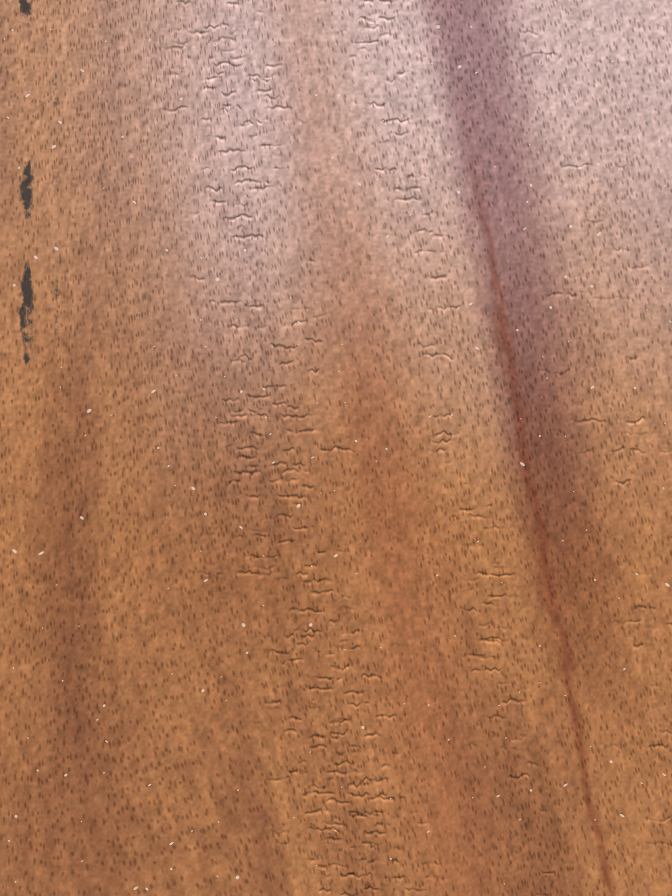
A WebGL 2 fragment shader for this texture:

```glsl
#version 300 es
precision highp float;

uniform vec2 u_resolution;
out vec4 fragColor;

const vec3 ORANGE = vec3(0.695, 0.472, 0.308);
const vec3 BROWN = vec3(0.515, 0.325, 0.232);
const vec3 RUST = vec3(0.655, 0.415, 0.280);
const vec3 SHEEN = vec3(0.845, 0.735, 0.725);
const vec3 BAND_TINT = vec3(0.77, 0.70, 0.735);
const vec3 VEIN = vec3(0.47, 0.24, 0.17);
const vec3 STAIN = vec3(0.23, 0.22, 0.22);
const float LEAN = 0.18;
const float PORE_DEPTH = 0.23;
const float CRACK_DEPTH = 0.34;
const float BUMP_DEPTH = 0.15;
const float FIBRE_DEPTH = 0.12;
const float GRIT_DEPTH = 0.09;
const vec2 PORE_CELL = vec2(0.0072, 0.0185);
const vec2 CRACK_CELL = vec2(0.054, 0.0175);
const float SPECK_CELL = 0.026;

float hash(vec2 p) {
    return fract(sin(dot(p, vec2(127.1, 311.7))) * 43758.5);
}

float noise(vec2 p) {
    vec2 i = floor(p), f = fract(p);
    f = f * f * (3.0 - 2.0 * f);
    return mix(mix(hash(i), hash(i + vec2(1, 0)), f.x),
               mix(hash(i + vec2(0, 1)), hash(i + vec2(1, 1)), f.x), f.y);
}

float fbm(vec2 p) {
    float sum = 0.0, amp = 0.5;
    for (int i = 0; i < 4; i++) {
        sum += amp * noise(p);
        p = p * 2.03 + 17.3;
        amp *= 0.5;
    }
    return sum / 0.9375;
}

float bell(float x, float centre, float width) {
    float d = (x - centre) / width;
    return exp(-d * d);
}

// Soft dashes along the grain, uneven in length and darkness
float pores(vec2 q, float amount, float seed) {
    q = q / PORE_CELL + seed;
    q.y += hash(vec2(floor(q.x), seed)) * 7.0;
    vec2 id = floor(q) + seed;
    vec2 jitter = vec2(hash(id), hash(id + 5.1)) - 0.5;
    vec2 size = vec2(0.27, mix(0.16, 0.36, hash(id + 3.3)));
    vec2 d = (fract(q) - 0.5 - jitter * vec2(0.45, 0.28)) / size;
    return (1.0 - smoothstep(0.2, 1.0, length(d))) * smoothstep(0.0, 0.4, amount - hash(id + 9.7));
}

// Cross-grain cracks: negative in the groove, positive on the lit lower lip
float cracks(vec2 p, float amount, float seed, float px) {
    vec2 q = p / CRACK_CELL + seed;
    q.x += hash(vec2(floor(q.y), seed)) * 9.0;
    vec2 id = floor(q) + seed;
    vec2 f = fract(q) - 0.5;
    float reach = mix(0.14, 0.48, hash(id + 2.3));
    float taper = 1.0 - smoothstep(reach * 0.65, reach, abs(f.x));
    float wiggle = 0.0040 * (noise(p * vec2(85.0, 30.0) + seed) - 0.5)
                 + 0.0045 * (noise(p * vec2(230.0, 60.0) + seed) - 0.5);
    float d = f.y * CRACK_CELL.y - wiggle - 0.006 * (hash(id + 4.4) - 0.5);
    float w = 0.0008 + 0.5 * px;
    float relief = 0.55 * bell(d, -0.0030, w * 1.3) - bell(d, 0.0, w);
    float broken = smoothstep(0.12, 0.55, noise(p * vec2(130.0, 110.0) + seed));
    return relief * taper * broken * smoothstep(0.0, 0.3, amount - hash(id + 8.8));
}

// Sparse glints of uneven size
float specks(vec2 p, float px) {
    vec2 q = p / SPECK_CELL, id = floor(q);
    vec2 jitter = vec2(hash(id + 1.7), hash(id + 6.1)) - 0.5;
    vec2 d = (fract(q) - 0.5 - 0.7 * jitter) * SPECK_CELL;
    d.x += d.y * (hash(id + 7.7) - 0.5) * 2.0;
    float r = mix(0.0006, 0.0021, pow(hash(id + 3.9), 2.0));
    return (1.0 - smoothstep(r - px * 0.5, r + px * 0.7, length(d))) * step(hash(id), 0.2);
}

// Pebbled finish
float surface(vec2 p) {
    return noise(p * vec2(150.0, 135.0)) + 0.7 * noise(p * vec2(270.0, 240.0) + 5.0);
}

void main() {
    float px = 1.0 / u_resolution.y;
    vec2 p = gl_FragCoord.xy * px;
    float g = p.x + LEAN * (p.y - 0.5) * smoothstep(0.0, 0.35, p.x);
    g += 0.012 * (noise(vec2(p.x * 3.0, p.y * 4.0)) - 0.5);
    vec2 along = vec2(g, p.y);

    // Broad figure
    float clean = bell(g, 0.425, 0.045);
    float figure = fbm(along * vec2(15.0, 2.2) + 3.0);
    float shade = smoothstep(0.38, 0.78, figure) * 0.55 + 0.42 * bell(g, 0.24, 0.10) * smoothstep(0.1, 0.5, p.y);
    shade += 0.4 * (1.0 - smoothstep(0.0, 0.4, p.x)) * (1.0 - smoothstep(0.0, 0.5, p.y));
    shade += 0.6 * (fbm(along * vec2(90.0, 35.0)) - 0.5);
    vec3 col = mix(ORANGE, BROWN, clamp(shade, -0.15, 0.9));
    col = mix(col, RUST, clean * 0.7);

    // Pale reflected light from above
    float light = smoothstep(0.36, 0.98, p.y + 0.2 * (fbm(along * vec2(7.0, 2.5)) - 0.5));
    light *= mix(0.3, 1.0, smoothstep(0.02, 0.32, p.x)) * (1.0 - 0.25 * clean);
    col = mix(col, SHEEN, light * 0.92);

    // Dark band and its thin vein
    float edge = g + 0.016 * (fbm(along * vec2(90.0, 30.0)) - 0.5);
    float band = smoothstep(0.55, 0.592, edge) * (1.0 - smoothstep(0.615, 0.70, edge));
    col *= mix(vec3(1.0), BAND_TINT, band * smoothstep(0.08, 0.5, p.y));
    float vein = bell(edge, 0.589, 0.006) * (1.0 - smoothstep(0.6, 0.95, p.y));
    col = mix(col, VEIN, vein * 0.5);

    // Pebbling, fibre, grit and pores
    float bump = surface(p) - surface(p + vec2(-0.0012, 0.0028));
    float fibre = noise(along * vec2(310.0, 110.0)) + noise(along * vec2(190.0, 75.0) + 9.0) - 1.0;
    float grit = noise(p * vec2(430.0, 400.0)) - 0.5;
    col *= 1.0 + BUMP_DEPTH * bump * mix(0.7, 1.0, p.y) + FIBRE_DEPTH * fibre + GRIT_DEPTH * grit;
    float amount = mix(1.0, 0.55, clean) * (0.45 + 0.8 * noise(along * vec2(38.0, 12.0)));
    float pore = max(pores(along, amount, 1.0), pores(along, amount, 23.5));
    col *= 1.0 - PORE_DEPTH * pore * vec3(0.85, 1.0, 1.05);

    // Surface cracks gathered in columns
    float column = 0.9 * bell(g, 0.315, 0.065) + 0.42 * bell(g, 0.51, 0.035) + 0.3 * bell(g, 0.70, 0.06) + 0.06;
    column *= 0.55 + 1.0 * noise(along * vec2(14.0, 8.0) + 8.0);
    float relief = cracks(p, column, 3.0, px) + cracks(p, column * 0.8, 41.4, px);
    col *= 1.0 + CRACK_DEPTH * relief;

    // Crumbly black stains near the left edge, then glints
    float streak = max(bell(p.x, 0.030, 0.015), 0.85 * bell(p.x, 0.064, 0.012)) * smoothstep(0.52, 0.62, p.y);
    float blot = noise(p * vec2(40.0, 19.0) + 2.0) * 0.55 + fbm(p * vec2(130.0, 95.0)) * 0.6;
    col = mix(col, STAIN, 0.85 * smoothstep(0.56, 0.74, blot * streak));
    col = mix(col, vec3(0.93, 0.85, 0.80), 0.8 * specks(p, px));

    fragColor = vec4(clamp(col, 0.0, 1.0), 1.0);
}
```
